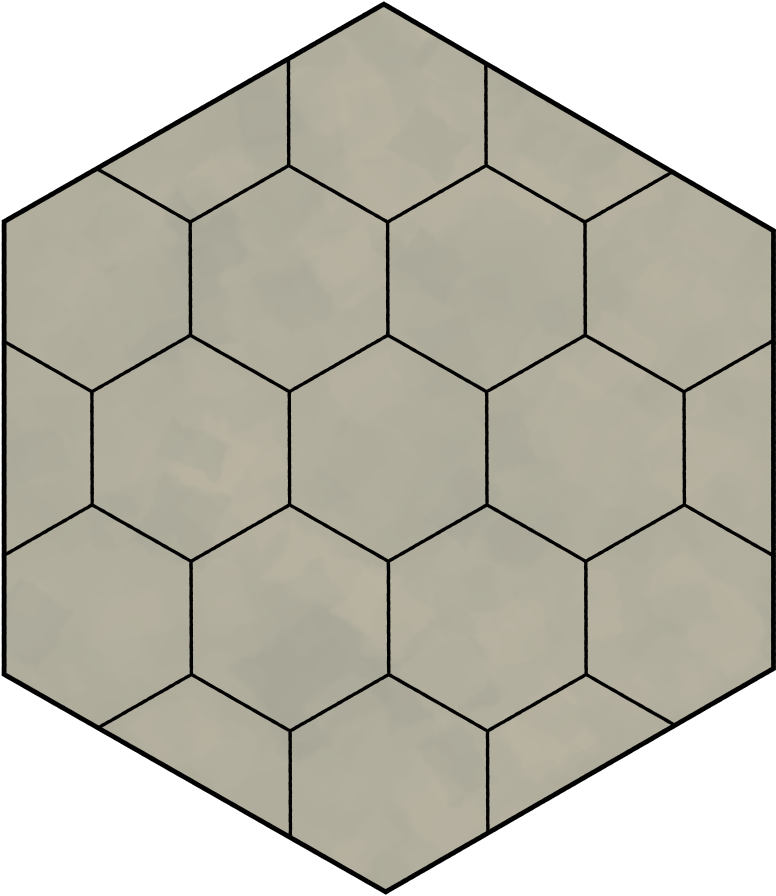
This pattern is drawn by a Shadertoy shader. Its source:

```glsl
// A large stone-coloured hexagon on white, tiled by pointy-top hexagonal cells
// with inked borders. Cells come from a folded lattice, the frame from six
// half-planes, and the mottling from cellular layers of slanted brush dabs.

const vec3 PAPER = vec3(1.0);
const vec3 INK = vec3(0.008);
const vec3 STONE = vec3(0.692, 0.680, 0.615);
const vec3 WARM = vec3(0.735, 0.706, 0.635);
const vec3 COOL = vec3(0.650, 0.645, 0.588);

const float CELL_WIDTH = 0.2203;
const float CELL_LINE = 0.0019;
const float FRAME_LINE = 0.0027;

float hash(vec2 p) {
    p = fract(p * vec2(0.1031, 0.1137));
    p += dot(p, p.yx + 33.33);
    return fract((p.x + p.y) * p.x * 17.0);
}

// Coverage of the region where distance is negative
float cover(float distance, float softness) {
    return clamp(0.5 - distance / softness, 0.0, 1.0);
}

float layeredSines(vec2 p) {
    return (sin(p.x + 1.7 * sin(p.y * 0.8))
          + 0.6 * sin(p.y * 2.1 + p.x * 1.3)
          + 0.4 * sin(p.x * 4.3 - p.y * 3.7)) * 0.5;
}

float boxDistance(vec2 p, vec2 halfSize) {
    vec2 q = abs(p) - halfSize;
    return length(max(q, 0.0)) + min(max(q.x, q.y), 0.0);
}

// Distance from p to the border of its lattice cell
float cellBorder(vec2 p, float width) {
    vec2 period = width * vec2(1.0, sqrt(3.0));
    vec2 a = mod(p + 0.5 * period, period) - 0.5 * period;
    vec2 b = mod(p, period) - 0.5 * period;
    vec2 q = abs(dot(a, a) < dot(b, b) ? a : b);
    return 0.5 * width - max(q.x, dot(q, vec2(0.5, 0.8660254)));
}

// Signed distance to the slightly uneven outer hexagon, corners clockwise
float frameDistance(vec2 p) {
    vec2 corners[6] = vec2[6](
        vec2(0.4284, 0.9954), vec2(0.8633, 0.7425), vec2(0.8633, 0.2539),
        vec2(0.4305, 0.0046), vec2(0.0046, 0.2474), vec2(0.0046, 0.7526));
    float d = -1.0;
    for (int i = 0; i < 6; i++) {
        vec2 edge = normalize(corners[(i + 1) % 6] - corners[i]);
        d = max(d, dot(p - corners[i], vec2(-edge.y, edge.x)));
    }
    return d;
}

// Lays one hashed, tilted dab per grid cell over the given tone (-1 to 1)
float paintDabs(float tone, vec2 p, float seed, float strength) {
    vec2 home = floor(p);
    for (int j = -1; j <= 1; j++) {
        for (int i = -1; i <= 1; i++) {
            vec2 id = home + vec2(i, j);
            vec2 key = id + seed;
            vec2 jitter = vec2(hash(key + 3.1), hash(key + 7.7)) - 0.5;
            float angle = 0.65 + 1.1 * (hash(key + 11.3) - 0.5);
            vec2 q = p - id - 0.5 - 0.6 * jitter;
            q = mat2(cos(angle), -sin(angle), sin(angle), cos(angle)) * q;
            vec2 halfSize = 0.22 + 0.28 * vec2(hash(key + 17.9), hash(key + 23.5));
            float d = boxDistance(q, halfSize) + 0.05 * layeredSines(q * 9.0 + key);
            float dabTone = 2.0 * hash(key + 31.7) - 1.0;
            tone = mix(tone, dabTone, strength * cover(d, 0.07));
        }
    }
    return tone;
}

vec3 stoneColor(vec2 p) {
    float tone = 0.25 * layeredSines(p * 11.0);
    tone = paintDabs(tone, p * 7.0, 5.0, 0.55);
    tone = paintDabs(tone, p * 11.0, 41.0, 0.38);
    tone = paintDabs(tone, p * 19.0, 83.0, 0.14);
    vec3 tint = tone > 0.0 ? WARM : COOL;
    return mix(STONE, tint, min(abs(tone) * 1.25, 1.0));
}

void mainImage(out vec4 fragColor, in vec2 fragCoord) {
    float pixel = 1.0 / iResolution.y;
    vec2 p = fragCoord * pixel;

    // Lattice space: centred, with a faint shear and vertical squeeze
    vec2 lattice = p - vec2(0.4332, 0.4997);
    lattice = vec2(lattice.x + 0.0025 * lattice.y, lattice.y * 1.0077);

    // Hand-inked line widths
    float wobble = 0.00022 * layeredSines(p * 430.0);
    float frame = frameDistance(p);
    float cellInk = cover(cellBorder(lattice, CELL_WIDTH) - CELL_LINE + wobble, pixel);
    float frameInk = cover(abs(frame) - FRAME_LINE + 0.5 * wobble, pixel);

    vec3 tiles = mix(stoneColor(p), INK, cellInk);
    vec3 color = mix(PAPER, tiles, cover(frame, pixel));
    fragColor = vec4(mix(color, INK, frameInk), 1.0);
}
```
